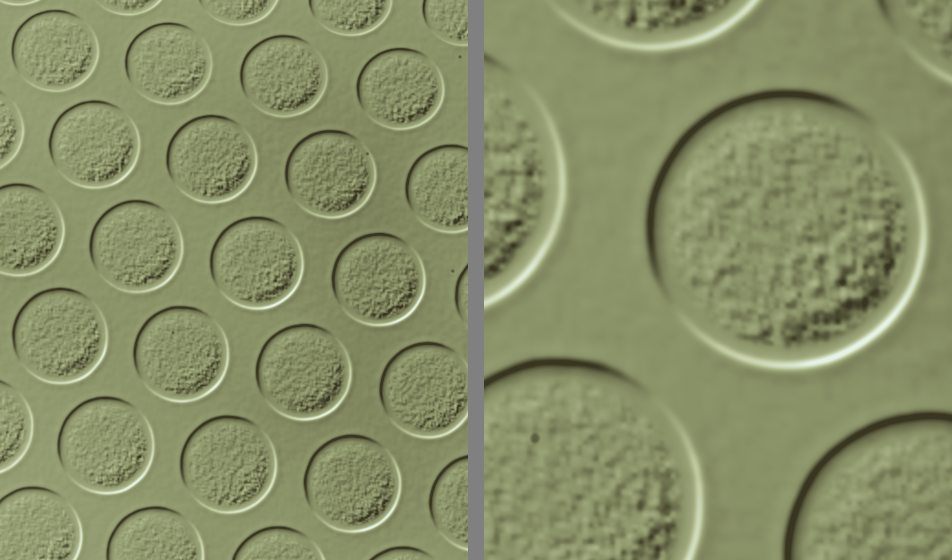
Left: the whole. Right: its middle third, enlarged.
Reproduce this texture procedurally as a Shadertoy shader.

```glsl
// Olive rubber flooring: round studs on a tilted lattice, seen slightly askew.
// The nearest stud gives a radius and direction; ring profiles lit from one
// side shade its rim and dome, and embossed noise makes the pebbled grain.

const vec3 DEEP  = vec3(0.22, 0.21, 0.13);
const vec3 BASE  = vec3(0.535, 0.565, 0.40);
const vec3 LIGHT = vec3(0.74, 0.78, 0.61);
const vec3 GLINT = vec3(0.90, 0.95, 0.91);

const vec2 LIT_SIDE = vec2(0.66, 0.75);      // toward the bright rims, y down
const vec2 ORIGIN   = vec2(0.041, -0.030);   // central stud
const vec2 ROW_STEP = vec2(0.2161, 0.0296);  // along a row
const vec2 ROW_GROW = vec2(0.0046, 0.0029);  // its change per row
const vec2 ROW_BEND = vec2(0.00065, 0.0003);
const vec2 COL_STEP = vec2(0.0820, 0.1908);  // from row to row
const vec2 COL_GROW = vec2(0.0017, 0.0047);
const vec2 RADIUS   = vec2(0.0829, 0.0824);
const vec2 RADIUS_GROW = vec2(0.0021, 0.0035);
const vec2 RADIUS_BEND = vec2(0.0003, 0.0007);
const float RIM_WIDTH   = 0.034;             // in stud radii
const float GRAIN_SCALE = 150.0;
const float GRAIN_DEPTH = 0.90;
const float PLATE_DEPTH = 0.13;
const float DOME_SHADE  = 0.50;
const float STAIN_DEPTH = 0.28;
const float SPECK_SHARE = 0.012;

float hash(vec2 p) {
    vec3 q = fract(vec3(p.xyx) * 0.1031);
    q += dot(q, q.yzx + 33.33);
    return fract((q.x + q.y) * q.z);
}

float noise(vec2 p) {
    vec2 i = floor(p), f = fract(p);
    f = f * f * (3.0 - 2.0 * f);
    return mix(mix(hash(i), hash(i + vec2(1, 0)), f.x),
               mix(hash(i + vec2(0, 1)), hash(i + vec2(1, 1)), f.x), f.y);
}

float fbm(vec2 p) {
    return 0.65 * noise(p) + 0.35 * noise(p.yx * 2.03 + 17.3);
}

// Slope of the noise surface toward the lit side
float emboss(vec2 p) {
    return fbm(p) - fbm(p + 0.75 * LIT_SIDE);
}

// Soft ring around a given radius
float ring(float r, float centre, float width) {
    float d = (r - centre) / width;
    return exp(-d * d);
}

vec2 studCentre(float i, float j) {
    vec2 row = ROW_STEP + j * ROW_GROW - j * j * ROW_BEND;
    vec2 col = j * COL_STEP + j * j * COL_GROW;
    return ORIGIN + i * row + col + vec2(0.0013 * i * i, -0.0008 * j * j * j);
}

vec2 studRadius(float j) {
    return RADIUS + j * RADIUS_GROW - j * j * RADIUS_BEND;
}

vec3 ramp(float tone) {
    vec3 c = mix(BASE, DEEP, clamp(-tone, 0.0, 1.0));
    c = mix(c, LIGHT, clamp(tone, 0.0, 1.0));
    return mix(c, GLINT, clamp(tone - 1.0, 0.0, 1.0));
}

void mainImage(out vec4 fragColor, in vec2 fragCoord) {
    vec2 p = (fragCoord - 0.5 * iResolution.xy) / iResolution.y;
    p.y = -p.y;

    // Nearest stud
    float r = 1e3;
    vec2 offset = vec2(1.0), cell = vec2(0.0);
    for (int j = -3; j <= 3; j++)
    for (int i = -4; i <= 4; i++) {
        vec2 id = vec2(i, j);
        vec2 d = (p - studCentre(id.x, id.y)) / studRadius(id.y);
        if (length(d) < r) { r = length(d); offset = d; cell = id; }
    }
    float side = dot(offset / max(r, 1e-4), LIT_SIDE);
    float wear = hash(cell + 40.0);
    float pixel = 1.0 / (iResolution.y * RADIUS.y);
    r += 0.012 * (noise(p * 45.0) - 0.5);

    // Plate: faint dimples, stains, paler left and bottom, dim right of centre
    float tone = PLATE_DEPTH * emboss(p * 95.0) + STAIN_DEPTH * (fbm(p * 3.0 + 8.0) - 0.5);
    vec2 dim = (p - vec2(0.16, -0.06)) / vec2(0.30, 0.36);
    tone += 0.08 - 0.16 * p.x + 0.30 * p.y * p.y - 0.20 * exp(-dot(dim, dim));

    // Pebbled dome, roughest near its shaded side
    float dome = 1.0 - smoothstep(0.78, 0.90, r);
    float rough = mix(0.80, 1.75, smoothstep(0.0, 0.7, side * r));
    tone += dome * GRAIN_DEPTH * rough * emboss(p * GRAIN_SCALE + cell * 7.0);
    float shade = side > 0.0 ? DOME_SHADE * side * side : 0.45 * DOME_SHADE * side;
    tone -= shade * ring(r, 0.76, 0.13) * mix(0.8, 1.2, wear);

    // Bevel, crisp rim and the soft shade on the plate around it
    float rim = ring(r, 0.985, max(RIM_WIDTH, 0.8 * pixel));
    float glow = mix(0.75, 1.35, smoothstep(-0.5, 0.4, p.y)) * mix(0.8, 1.15, wear);
    float patchy = 0.7 + 0.6 * noise(p * 30.0);
    float shadow = smoothstep(0.05, 0.75, -side);
    tone += 0.42 * max(side, 0.0) * ring(r, 0.92, 0.06);
    tone -= 0.34 * shadow * ring(r, 0.94, 0.06);
    tone += rim * (1.25 * max(side + 0.15, 0.0) * glow * patchy - 1.0 * shadow);
    tone -= 0.14 * side * ring(r, 1.08, 0.06);

    // Sparse dark specks of dirt
    vec2 grid = p * 24.0, spot = floor(grid);
    vec2 place = 0.25 + 0.5 * vec2(hash(spot + 3.0), hash(spot + 71.0));
    float speck = smoothstep(0.10, 0.03, length(fract(grid) - place));
    tone -= 0.6 * speck * step(1.0 - SPECK_SHARE, hash(spot + 19.0));

    fragColor = vec4(ramp(tone), 1.0);
}
```
